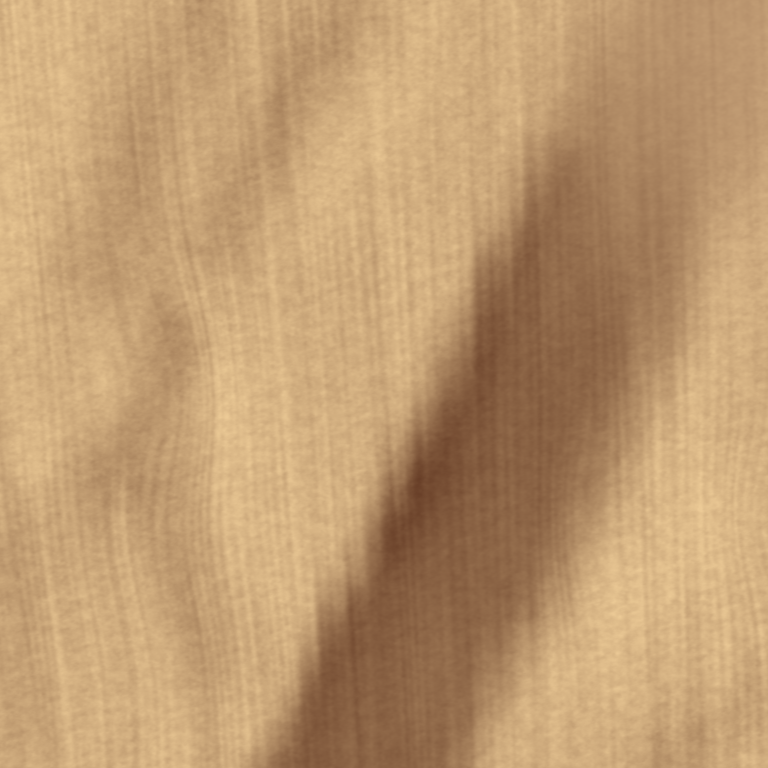
Write a WebGL 2 fragment shader that draws this texture.

```glsl
#version 300 es
precision highp float;
uniform vec2 u_resolution;
out vec4 fragColor;

float hash(vec2 p) {
  vec3 q = fract(vec3(p.xyx) * 0.1031);
  q += dot(q, q.yzx + 33.33);
  return fract((q.x + q.y) * q.z);
}

float noise(vec2 p) {
  vec2 i = floor(p), f = fract(p);
  f = f * f * (3.0 - 2.0 * f);
  float low = mix(hash(i), hash(i + vec2(1, 0)), f.x);
  float high = mix(hash(i + vec2(0, 1)), hash(i + 1.0), f.x);
  return mix(low, high, f.y) * 2.0 - 1.0;
}

float fbm(vec2 p) {
  float sum = 0.0, gain = 0.5;
  for (int i = 0; i < 4; i++) {
    sum += gain * noise(p);
    p = p * 2.03 + 17.1;
    gain *= 0.5;
  }
  return sum;
}

// Soft stroke around the segment a-b
float softBand(vec2 p, vec2 a, vec2 b, float radius) {
  vec2 ab = b - a;
  float h = clamp(dot(p - a, ab) / dot(ab, ab), 0.0, 1.0);
  float d = length(p - a - ab * h) / radius;
  return exp(-d * d);
}

float bump(vec2 p, vec2 center, vec2 size) {
  vec2 q = (p - center) / size;
  return exp(-dot(q, q));
}

// Fibre coordinate, bent around a few swirls
float fibreX(vec2 p) {
  float tilt = mix(0.09, 0.025, smoothstep(0.3, 0.65, p.x));
  float x = p.x + tilt * (p.y - 0.5) + 0.005 * noise(p * vec2(5.0, 2.5));
  x -= 0.03 * bump(p, vec2(0.23, 0.5), vec2(0.07, 0.13));
  x += 0.16 * bump(p, vec2(0.20, 0.22), vec2(0.12, 0.16)) * (p.y - 0.2);
  x += 0.03 * bump(p, vec2(1.0, 0.33), vec2(0.06, 0.1));
  return x + 0.02 * bump(p, vec2(0.75, 0.32), vec2(0.04, 0.12));
}

float woodGrain(vec2 p, float x) {
  float broad = noise(vec2(x * 22.0, p.y * 1.2));
  float lines = noise(vec2(x * 70.0 + 9.0, p.y * 1.6));
  float fine = noise(vec2(x * 170.0 + 31.0, p.y * 5.0));
  float rings = sin(x * 420.0 + 4.0 * broad) * (0.5 + 0.5 * noise(p * 6.0));
  return 0.045 * broad + 0.055 * lines + 0.045 * fine + 0.04 * rings;
}

void main() {
  vec2 p = gl_FragCoord.xy / u_resolution;
  float x = fibreX(p);

  // Warm light with pale streaks
  float tone = 0.82 + 0.08 * fbm(p * vec2(5.0, 3.0) + 4.0);
  tone += 0.08 * softBand(p, vec2(0.31, 0.52), vec2(0.36, 0.22), 0.07);
  tone += 0.08 * softBand(p, vec2(0.39, 0.73), vec2(0.47, 0.86), 0.07);
  tone += 0.10 * softBand(p, vec2(0.05, 0.41), vec2(0.13, 0.49), 0.045);
  tone += 0.09 * softBand(p, vec2(0.67, 0.06), vec2(0.93, 0.33), 0.07);
  tone += 0.06 * softBand(p, vec2(0.02, 0.7), vec2(0.04, 0.95), 0.07);

  // Faint slanted shadows, feathered along the fibres
  vec2 q = p + vec2(0.0, 0.035) * noise(vec2(x * 60.0, p.y * 3.0));
  float faint = 0.21 * softBand(q, vec2(0.45, 0.98), vec2(0.28, 0.70), 0.055);
  faint += 0.20 * softBand(q, vec2(0.25, 0.98), vec2(0.12, 0.66), 0.06);
  faint += 0.21 * softBand(q, vec2(0.23, 0.56), vec2(0.15, 0.41), 0.055);
  faint += 0.16 * softBand(q, vec2(0.19, 0.36), vec2(0.28, 0.16), 0.07);
  faint += 0.12 * softBand(q, vec2(0.0, 0.30), vec2(0.03, 0.05), 0.06);
  faint += 0.17 * softBand(q, vec2(0.87, -0.02), vec2(1.0, 0.08), 0.06);
  tone -= faint;

  // Main diagonal shadow, fading toward the top
  float wobble = 0.018 * fbm(p * vec2(14.0, 6.0)) + 0.012 * noise(vec2(x * 70.0, p.y * 5.0));
  float left = p.x - 0.345 - 0.45 * p.y + wobble;
  float right = 0.595 + 0.53 * p.y - 0.1 * p.y * p.y - p.x + wobble;
  float softLeft = mix(0.04, 0.065, p.y);
  float softRight = mix(0.065, 0.1, p.y);
  float shadow = smoothstep(-softLeft, softLeft, left) * smoothstep(-softRight, softRight, right);
  float depth = mix(0.62, 0.27, smoothstep(0.5, 1.0, p.y));
  tone -= shadow * depth;
  tone -= 0.17 * softBand(p, vec2(0.51, 0.32), vec2(0.71, 0.78), 0.05) * shadow;
  tone -= 0.10 * softBand(p, vec2(0.38, 0.06), vec2(0.53, 0.36), 0.05) * shadow;
  tone += 0.05 * softBand(p, vec2(0.55, 0.08), vec2(0.66, 0.3), 0.06) * shadow;

  // Fibres and slanted fine mottling
  float contrast = mix(1.0, 0.6, shadow);
  vec2 slant = vec2(p.x + 0.5 * p.y, p.y - 0.3 * p.x);
  tone += woodGrain(p, x) * contrast;
  tone += 0.11 * fbm(slant * vec2(75.0, 130.0)) * contrast;
  tone += 0.035 * noise(slant * vec2(190.0, 240.0) + 5.0) * contrast;

  vec3 umber = vec3(0.45, 0.29, 0.19);
  vec3 honey = vec3(0.90, 0.765, 0.565);
  vec3 color = mix(umber, honey, clamp(tone, -0.1, 1.06));

  // Rosy haze in the upper right
  float haze = bump(p, vec2(1.0, 0.95), vec2(0.22, 0.3));
  color = mix(color, vec3(0.78, 0.63, 0.49), 0.35 * haze);
  fragColor = vec4(color, 1.0);
}
```
